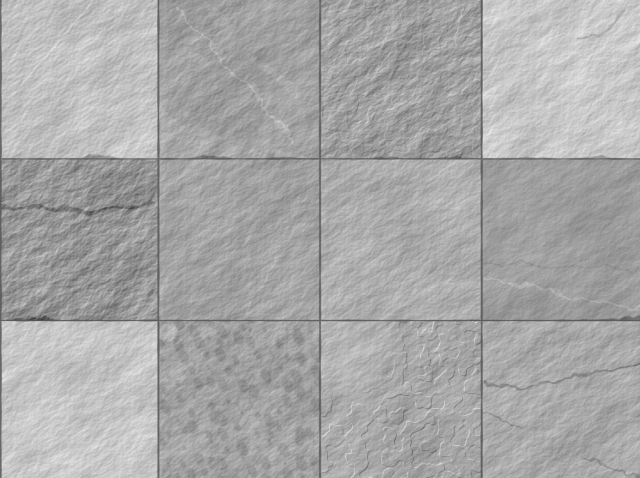
Write a WebGL 1 fragment shader that draws this texture.

```glsl
precision highp float;
uniform vec2 u_resolution;

vec2 gradientAt(vec2 cell) {
  float a = 6.2832 * fract(sin(dot(cell, vec2(127.1, 311.7))) * 43758.55);
  return vec2(cos(a), sin(a));
}

float noise(vec2 p) {
  vec2 i = floor(p), f = fract(p);
  vec2 u = f * f * f * (f * (f * 6.0 - 15.0) + 10.0);
  vec2 e = vec2(1.0, 0.0);
  float low = mix(dot(gradientAt(i), f), dot(gradientAt(i + e), f - e), u.x);
  float high = mix(dot(gradientAt(i + e.yx), f - e.yx), dot(gradientAt(i + 1.0), f - 1.0), u.x);
  return mix(low, high, u.y);
}

float isTile(vec2 id, float column, float row) {
  return 1.0 - step(0.5, distance(id, vec2(column, row)));
}

// Cleft stone: slanted grain plus flaked terraces
float stoneHeight(vec2 p, vec2 id) {
  vec2 q = p + id * 17.3;
  vec2 grain = vec2(dot(q, vec2(0.53, 0.33)), dot(q, vec2(-0.53, 0.85)));
  float h = 0.0, amp = 1.0, freq = 5.0;
  for (int i = 0; i < 5; i++) {
    h += amp * noise(grain * freq + float(i) * 9.7);
    amp *= 0.6;
    freq *= 2.0;
  }
  h *= 0.8 + 0.6 * isTile(id, 0.0, 1.0) + 0.4 * isTile(id, 2.0, 2.0) - 0.25 * isTile(id, 3.0, 1.0);
  float worn = smoothstep(0.3, 0.45, distance(p - id, vec2(0.1, 0.9)));
  float depth = 0.04 + 0.24 * worn * isTile(id, 2.0, 0.0) + 0.12 * isTile(id, 2.0, 2.0);
  float flake = noise(q * 9.0) + 0.5 * noise(q * 19.0);
  return h + depth * smoothstep(-0.05, 0.05, flake);
}

float stroke(vec2 p, vec2 a, vec2 b, float width) {
  vec2 ab = b - a;
  float along = clamp(dot(p - a, ab) / dot(ab, ab), 0.0, 1.0);
  return 1.0 - smoothstep(width * 0.4, width + 0.008, distance(p, a + along * ab));
}

// Scattered dark oval pits
float pits(vec2 p) {
  vec2 g = p * 11.0;
  float sum = 0.0;
  for (int y = -1; y <= 1; y++) {
    for (int x = -1; x <= 1; x++) {
      vec2 cell = floor(g) + vec2(float(x), float(y));
      vec2 rnd = gradientAt(cell);
      vec2 d = g - cell - 0.5 - 0.3 * rnd;
      d.x += 0.3 * d.y;
      float size = 0.28 + 0.16 * gradientAt(cell + 31.0).x;
      sum = max(sum, 1.0 - smoothstep(size - 0.12, size + 0.12, length(d * vec2(1.2, 0.85))));
    }
  }
  return sum;
}

void main() {
  // One unit is one tile: four columns, three rows
  vec2 p = gl_FragCoord.xy / u_resolution.x * 3.959 + vec2(0.02, 0.026);
  float px = 3.959 / u_resolution.x;
  vec2 id = floor(p), f = fract(p);

  // Base tone of each slab
  vec4 tones = id.y < 0.5 ? vec4(0.77, 0.64, 0.655, 0.66)
             : id.y < 1.5 ? vec4(0.585, 0.63, 0.675, 0.61)
                          : vec4(0.755, 0.62, 0.625, 0.78);
  float tone = dot(tones, vec4(equal(vec4(id.x), vec4(0.0, 1.0, 2.0, 3.0))));
  vec2 q = p + id * 7.1;
  tone += 0.05 * noise(q * 2.3) + 0.025 * noise(q * 8.0);

  // Relief lit from the upper left
  tone += 0.5 * (stoneHeight(p, id) - stoneHeight(p + vec2(-0.006, 0.006), id));

  // Slab-specific stains
  vec2 warped = p + 0.05 * vec2(noise(p * 6.0), noise(p * 6.0 + 40.0)) + 0.02 * noise(p * 23.0);
  float streak = 0.3 * noise(vec2(p.x + p.y, p.x - p.y) * vec2(6.0, 2.5));
  float pale = smoothstep(0.0, 0.06, 0.34 - 0.42 * f.x - f.y + streak);
  pale = max(pale, 0.8 * smoothstep(0.0, 0.04, streak - abs(f.y + 1.25 * f.x - 1.15) * 0.3));
  tone += 0.045 * pale * isTile(id, 1.0, 2.0);
  tone -= 0.06 * pits(p) * isTile(id, 1.0, 0.0);
  float plateau = 1.0 - smoothstep(0.3, 0.34, distance(warped, vec2(2.12, 0.88)));
  tone += 0.035 * plateau * isTile(id, 2.0, 0.0);
  float blot = distance(warped, vec2(1.08, 0.92));
  tone += (0.08 - 0.12 * smoothstep(0.05, 0.07, blot)) * (1.0 - smoothstep(0.07, 0.09, blot)) * isTile(id, 1.0, 0.0);

  // Dark cracks
  float crack = max(stroke(warped, vec2(-0.1, 1.72), vec2(0.55, 1.68), 0.012),
                    stroke(warped, vec2(0.55, 1.68), vec2(0.98, 1.72), 0.010));
  crack = max(crack, stroke(warped, vec2(3.02, 0.62), vec2(3.2, 0.56), 0.006));
  crack = max(crack, stroke(warped, vec2(3.2, 0.56), vec2(4.1, 0.77), 0.004));
  crack = max(crack, 0.7 * stroke(warped, vec2(3.02, 0.42), vec2(3.25, 0.34), 0.004));
  crack = max(crack, 0.7 * stroke(warped, vec2(3.62, 0.15), vec2(4.0, 0.04), 0.004));
  crack = max(crack, 0.7 * stroke(warped, vec2(3.58, 2.73), vec2(3.7, 2.76), 0.005));
  crack = max(crack, 0.7 * stroke(warped, vec2(3.7, 2.76), vec2(3.9, 2.9), 0.004));
  crack = max(crack, 0.3 * stroke(warped, vec2(3.02, 1.35), vec2(4.0, 1.32), 0.003));
  tone -= 0.15 * crack;

  // Pale veins
  float vein = stroke(warped, vec2(0.04, 2.3), vec2(0.6, 3.0), 0.003);
  vein = max(vein, stroke(warped, vec2(3.0, 1.27), vec2(4.0, 1.05), 0.003));
  vein = max(vein, stroke(warped, vec2(1.1, 2.95), vec2(1.85, 2.1), 0.003));
  vein = max(vein, 0.8 * stroke(warped, vec2(1.55, 1.05), vec2(1.75, 1.4), 0.003));
  tone += 0.07 * vein;

  // Lit left edges and chipped lower edges
  tone += 0.1 * exp(-f.x / 0.015) * smoothstep(-0.2, 0.3, noise(vec2(id.x * 5.0, p.y * 4.0)));
  float chip = 0.03 * smoothstep(-0.05, 0.3, noise(vec2(p.x * 2.6, id.y * 8.3 + 0.4)));
  chip *= 0.8 + 0.8 * noise(vec2(p.x * 22.0, id.y * 3.7));
  tone -= 0.18 * (1.0 - smoothstep(chip - px, chip + px, f.y)) * step(0.5, id.y);

  // Thin joints and the dark left border
  vec2 seam = abs(f - step(0.5, f));
  float wobble = 0.004 * noise(p * 9.0);
  float gap = min(min(seam.x, abs(p.x - 0.024)), seam.y + 0.002);
  float joint = 1.0 - smoothstep(0.001, 0.005 + px, gap + wobble);
  tone = mix(tone, 0.34, 0.85 * joint);

  gl_FragColor = vec4(vec3(clamp(tone, 0.0, 1.0)), 1.0);
}
```
